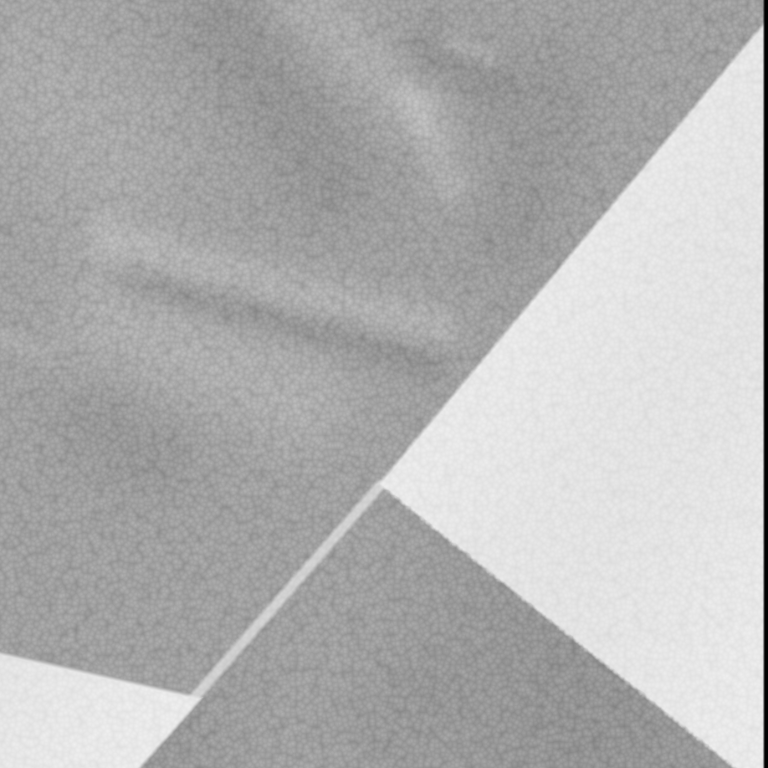
Write a Shadertoy shader that draws this background.

```glsl
const float SOFT = 0.0035;

vec2 hash2(vec2 p) {
    vec3 q = fract(p.xyx * vec3(0.1031, 0.1030, 0.0973));
    q += dot(q, q.yzx + 33.33);
    return fract((q.xx + q.yz) * q.zy);
}

// Cellular noise, roughly centred on zero
float cells(vec2 p) {
    vec2 cell = floor(p), f = fract(p);
    float nearest = 2.0;
    for (int y = -1; y <= 1; y++) {
        for (int x = -1; x <= 1; x++) {
            vec2 o = vec2(x, y);
            vec2 d = o + hash2(cell + o) - f;
            nearest = min(nearest, dot(d, d));
        }
    }
    return 0.5 - sqrt(nearest);
}

// Layered paper grain
float grain(vec2 p, float scale) {
    float sum = 0.0, weight = 0.5;
    for (int i = 0; i < 3; i++) {
        sum += weight * cells(p * scale + float(i) * 17.3);
        p = mat2(0.8, 0.6, -0.6, 0.8) * p;
        scale *= 0.55;
        weight *= 0.62;
    }
    return sum;
}

// Signed distance, positive to the left of the direction a to b
float side(vec2 p, vec2 a, vec2 b) {
    vec2 d = normalize(b - a);
    return d.x * (p.y - a.y) - d.y * (p.x - a.x);
}

float segment(vec2 p, vec2 a, vec2 b) {
    vec2 d = b - a;
    return length(p - a - d * clamp(dot(p - a, d) / dot(d, d), 0.0, 1.0));
}

float streak(vec2 p, vec2 a, vec2 b, float width) {
    float d = segment(p, a, b) / width;
    return exp(-d * d);
}

float cover(float d, float soft) {
    return smoothstep(-soft, soft, d);
}

// Faint smears on the upper grey plane
float smears(vec2 p) {
    float s = 0.0;
    s += 0.060 * streak(p, vec2(0.14, 0.69), vec2(0.57, 0.575), 0.030);
    s -= 0.055 * streak(p, vec2(0.17, 0.635), vec2(0.56, 0.525), 0.022);
    s += 0.055 * streak(p, vec2(0.15, 0.58), vec2(0.39, 0.48), 0.075);
    s -= 0.035 * streak(p, vec2(0.13, 0.45), vec2(0.20, 0.41), 0.060);
    s += 0.040 * streak(p, vec2(0.04, 0.90), vec2(0.14, 0.80), 0.110);
    s += 0.050 * streak(p, vec2(0.39, 1.00), vec2(0.54, 0.86), 0.045);
    s += 0.055 * streak(p, vec2(0.54, 0.87), vec2(0.59, 0.76), 0.027);
    s -= 0.045 * streak(p, vec2(0.29, 0.97), vec2(0.43, 0.77), 0.065);
    s -= 0.050 * streak(p, vec2(0.56, 0.93), vec2(0.64, 0.89), 0.038);
    s += 0.070 * streak(p, vec2(0.59, 0.945), vec2(0.635, 0.925), 0.012);
    s -= 0.035 * streak(p, vec2(0.72, 0.88), vec2(0.67, 0.70), 0.060);
    s += 0.035 * streak(p, vec2(0.0, 0.56), vec2(0.06, 0.54), 0.015);
    return s;
}

void mainImage(out vec4 fragColor, in vec2 fragCoord) {
    vec2 uv = fragCoord / iResolution.xy;
    float soft = max(SOFT, 1.0 / iResolution.y);
    float speckle = grain(uv, 150.0);
    vec2 p = uv + 0.002 * speckle;

    // Corners where the planes meet
    vec2 junction = vec2(0.498, 0.366);
    vec2 topRight = vec2(0.996, 0.971);
    vec2 bottomRight = vec2(0.957, 0.0);
    vec2 stripFoot = vec2(0.182, 0.0);
    vec2 patchTip = vec2(0.245, 0.095);

    float diagonal = side(p, vec2(0.495, 0.372), topRight);
    float slope = side(p, junction, bottomRight);
    float stripEdge = side(p, stripFoot, vec2(0.501, 0.362));
    float patchTop = side(p, vec2(0.0, 0.150), patchTip);

    // Grey planes
    float lowerPlane = cover(-stripEdge, soft) * cover(-slope, soft);
    float upperGrey = 0.613 + smears(p);
    float lowerGrey = 0.590 + 0.025 * sin(9.0 * p.x + 4.0)
        - 0.025 * streak(p, vec2(0.50, 0.05), vec2(0.54, 0.10), 0.07);
    float tone = mix(upperGrey, lowerGrey, lowerPlane) + 0.17 * speckle;

    // Pale planes and the thin seam joining them
    float pale = 0.895 + 0.012 * sin(8.0 * p.x - 5.0 * p.y) + 0.08 * speckle;
    float rightPlane = cover(min(-diagonal, slope), soft);
    float leftPatch = cover(min(-patchTop, stripEdge), soft);
    float seam = cover(0.0065 - segment(p, vec2(0.495, 0.368), vec2(0.208, 0.040)), soft);
    tone = mix(tone, 0.81 + 0.08 * speckle, seam);
    tone = mix(tone, pale, max(rightPlane, leftPatch));

    // Black right border
    tone *= 1.0 - cover(uv.x - 0.9945, 0.002);
    fragColor = vec4(vec3(clamp(tone, 0.0, 1.0)), 1.0);
}
```
